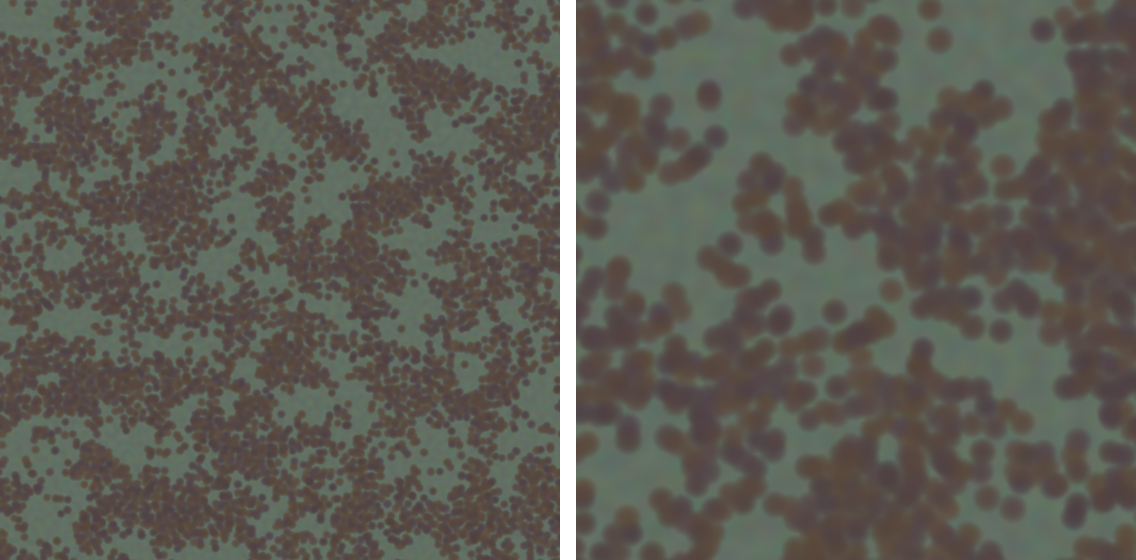
Left, the full canvas; right, a detail of the centre.
A Shadertoy shader for this texture:

```glsl
vec3 hash3(vec2 cell) {
    uvec3 h = uvec3(ivec3(ivec2(floor(cell)), 17)) * uvec3(1597u, 7919u, 3571u);
    h = (h.x ^ (h.y << 7) ^ h.z) * uvec3(73421u, 91837u, 52361u) + 12345u;
    h ^= h >> 15;
    h *= 739391u;
    h ^= h >> 13;
    h *= 668265u;
    h ^= h >> 16;
    return vec3(h & 65535u) / 65535.0;
}

vec2 gradient(vec2 cell) {
    float angle = 6.2832 * hash3(cell).x;
    return vec2(cos(angle), sin(angle));
}

float gradientNoise(vec2 p) {
    vec2 i = floor(p), f = p - i;
    vec2 u = f * f * f * (f * (f * 6.0 - 15.0) + 10.0);
    vec2 e = vec2(0.0, 1.0);
    return mix(mix(dot(gradient(i), f), dot(gradient(i + e.yx), f - e.yx), u.x),
               mix(dot(gradient(i + e), f - e), dot(gradient(i + 1.0), f - 1.0), u.x), u.y);
}

// Chance that a grain grows here: broad clumps broken up by finer ones
float grainDensity(vec2 uv) {
    float clumps = gradientNoise(uv * 9.0 + 3.7)
                 + 0.85 * gradientNoise(uv * 19.0 + 41.3)
                 + 0.65 * gradientNoise(uv * 38.0 + 87.1);
    return smoothstep(-0.46, 0.44, clumps);
}

void mainImage(out vec4 fragColor, in vec2 fragCoord) {
    vec2 uv = fragCoord / iResolution.y;

    // Grey-green ground with a faint colour mottle
    vec3 mottle = vec3(gradientNoise(uv * 75.0 + 11.0),
                       gradientNoise(uv * 75.0 + 133.0),
                       gradientNoise(uv * 75.0 + 257.0));
    vec3 ground = vec3(0.384, 0.438, 0.388) + 0.035 * mottle;

    // Soft brown grains, one candidate per jittered cell, melting together
    vec2 p = uv * 105.0;
    vec3 tintSum = vec3(0.0);
    float weightSum = 0.0001;
    for (int y = -1; y <= 1; y++) {
        for (int x = -1; x <= 1; x++) {
            vec2 cell = floor(p) + vec2(x, y);
            vec3 place = hash3(cell + 500.0);
            vec3 tint = hash3(cell + 900.0);
            vec2 center = cell + 0.1 + 0.8 * place.xy;
            if (place.z > grainDensity(center / 105.0)) continue;

            vec2 offset = (p - center) / mix(0.95, 1.08, tint.z);
            float bump = max(1.0 - dot(offset, offset), 0.0);
            float weight = bump * bump;
            vec3 grain = mix(vec3(0.358, 0.285, 0.227), vec3(0.305, 0.248, 0.278), tint.x);
            tintSum += weight * (grain + 0.03 * (tint.y - 0.5));
            weightSum += weight;
        }
    }

    float cover = 1.0 - exp(-2.1 * weightSum);
    fragColor = vec4(mix(ground, tintSum / weightSum, cover), 1.0);
}
```
